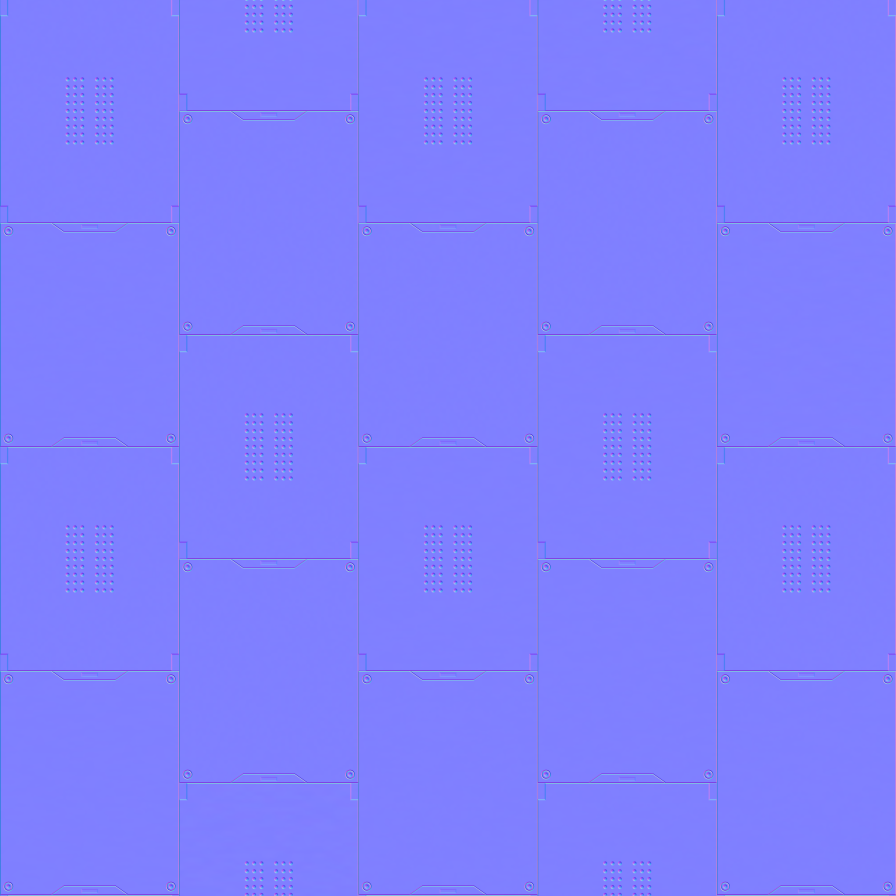
This texture map is drawn by a WebGL 1 fragment shader. Its source:

```glsl
precision highp float;
// Normal map of staggered metal panels: vented plates alternate with bolted ones.
// A height field is built from distance functions on one mirrored panel quarter;
// its slopes give the normals, averaged over several samples in each pixel.

uniform vec2 u_resolution;

// Lengths are in hundredths of the canvas side.
const float CANVAS = 100.0;
const vec2 PANEL = vec2(20.0, 25.0);
const float STAGGER = 37.5;               // shift of every other column
const float LIFT = 0.12;                  // raises the whole layout slightly
const float SEAM_HALF = 0.08;
const float SEAM_DEPTH = 0.085;
const float LINE_HALF = 0.075;
const float LINE_DEPTH = 0.055;
const float STEP_HALF = 0.09;             // half width of a recess wall
const vec2 NOTCH = vec2(0.85, 1.87);      // recess in vented panel corners
const float NOTCH_DEPTH = 0.06;
const vec2 VENT_PITCH = vec2(0.82, 0.88);
const vec2 VENT_FIRST = vec2(1.0, 0.0);   // middle column is left out
const vec2 VENT_LAST = vec2(3.0, 4.0);
const float VENT_RADIUS = 0.16;
const float VENT_DEPTH = 0.085;
const float BOLT_INSET = 0.93;
const float BOLT_RADIUS = 0.46;
const float BOLT_HOLE = 0.18;
const float BOLT_DEPTH = 0.08;
const float TAB_BASE = 4.3;               // half widths of the trapezoid
const float TAB_TOP = 2.87;
const float TAB_HEIGHT = 1.0;
const vec2 SLOT_CENTER = vec2(0.0, 0.43);
const vec2 SLOT_HALF = vec2(0.88, 0.19);
const float SLOT_DEPTH = 0.025;
const float WEAR = 0.035;
const float GRAIN = 0.004;
const float SLOPE_STEP = 0.012;
const int SAMPLES = 5;

float hash(vec2 p) {
  vec3 q = fract(vec3(p.xyx) * 0.1031);
  q += dot(q, q.yzx + 33.33);
  return fract((q.x + q.y) * q.z);
}

float noise(vec2 p) {
  vec2 i = floor(p), f = fract(p);
  f = f * f * (3.0 - 2.0 * f);
  return mix(mix(hash(i), hash(i + vec2(1.0, 0.0)), f.x),
             mix(hash(i + vec2(0.0, 1.0)), hash(i + vec2(1.0, 1.0)), f.x), f.y);
}

float segmentDistance(vec2 p, vec2 a, vec2 b) {
  vec2 pa = p - a, ba = b - a;
  return length(pa - ba * clamp(dot(pa, ba) / dot(ba, ba), 0.0, 1.0));
}

float boxDistance(vec2 p, vec2 halfSize) {
  vec2 d = abs(p) - halfSize;
  return length(max(d, 0.0)) + min(max(d.x, d.y), 0.0);
}

float groove(float d, float halfWidth, float depth) {
  return -depth * (1.0 - smoothstep(0.0, halfWidth, abs(d)));
}

float recess(float d, float depth) {
  return -depth * (1.0 - smoothstep(-STEP_HALF, STEP_HALF, d));
}

// Column and row of the panel at p; odd rows are vented.
vec2 panelIndex(vec2 p) {
  float column = floor(p.x / PANEL.x);
  return vec2(column, floor((p.y + STAGGER * mod(column, 2.0)) / PANEL.y));
}

float ventedHeight(vec2 q, vec2 edge) {
  vec2 notch = edge - NOTCH;
  float h = recess(max(notch.x, notch.y), NOTCH_DEPTH);
  vec2 hole = clamp(floor(q / VENT_PITCH + 0.5), VENT_FIRST, VENT_LAST);
  return min(h, recess(length(q - hole * VENT_PITCH) - VENT_RADIUS, VENT_DEPTH));
}

float boltedHeight(vec2 q, vec2 edge) {
  float r = length(edge - BOLT_INSET);
  float ring = groove(r - BOLT_RADIUS, STEP_HALF, BOLT_DEPTH);
  float h = min(ring, recess(r - BOLT_HOLE, BOLT_DEPTH));
  vec2 t = vec2(q.x, edge.y);
  vec2 shoulder = vec2(TAB_TOP, TAB_HEIGHT);
  float tab = min(segmentDistance(t, vec2(0.0, TAB_HEIGHT), shoulder),
                  segmentDistance(t, shoulder, vec2(TAB_BASE, 0.0)));
  h = min(h, groove(tab, LINE_HALF, LINE_DEPTH));
  return min(h, recess(boxDistance(t - SLOT_CENTER, SLOT_HALF), SLOT_DEPTH));
}

float height(vec2 p) {
  vec2 index = panelIndex(p);
  p.y += STAGGER * mod(index.x, 2.0);
  vec2 q = abs(p - (index + 0.5) * PANEL);
  vec2 edge = 0.5 * PANEL - q;
  float seam = groove(min(edge.x, edge.y), SEAM_HALF, SEAM_DEPTH);
  float detail = mod(index.y, 2.0) > 0.5 ? ventedHeight(q, edge) : boltedHeight(q, edge);
  return min(seam, detail);
}

void main() {
  vec2 pixel = CANVAS / u_resolution;
  vec2 p = gl_FragCoord.xy * pixel - vec2(0.0, LIFT);

  // Faint streaks, strong on a few panels only
  float worn = pow(hash(panelIndex(p) + 7.0), 3.0);
  vec2 streak = vec2(noise(p * vec2(0.7, 1.6)), noise(p * vec2(0.9, 2.3) + 40.0)) - 0.5;
  vec2 grain = vec2(noise(p * 2.5 + 11.0), noise(p * 2.5 + 83.0)) - 0.5;
  vec2 tilt = streak * WEAR * worn + grain * GRAIN;

  // Average of the normals across the pixel
  vec3 normal = vec3(0.0);
  for (int y = 0; y < SAMPLES; y++) {
    for (int x = 0; x < SAMPLES; x++) {
      vec2 s = p + pixel * ((vec2(float(x), float(y)) + 0.5) / float(SAMPLES) - 0.5);
      s -= 0.5 * SLOPE_STEP;
      vec2 rise = vec2(height(s + vec2(SLOPE_STEP, 0.0)), height(s + vec2(0.0, SLOPE_STEP)));
      normal += normalize(vec3(tilt - (rise - height(s)) / SLOPE_STEP, 1.0));
    }
  }
  normal /= float(SAMPLES * SAMPLES);
  gl_FragColor = vec4(normal * 0.5 + 0.5, 1.0);
}
```
